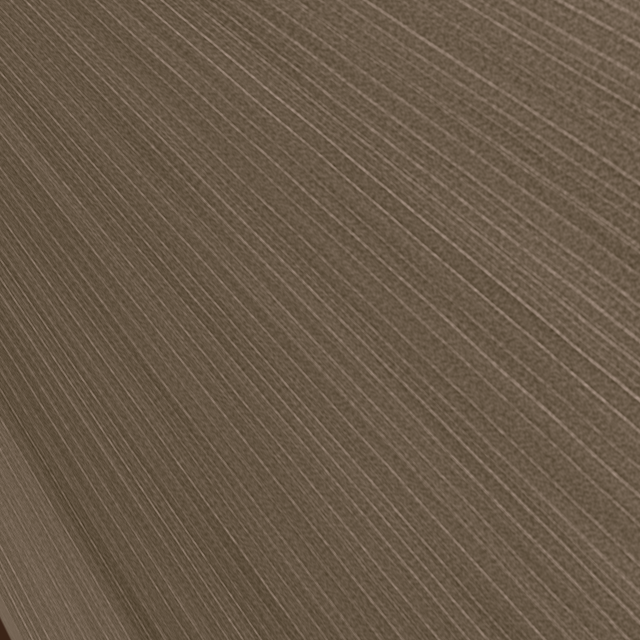
Give the GLSL for this texture, as a Shadertoy shader.

```glsl
const vec3 SHADE_BROWN = vec3(0.375, 0.317, 0.248);
const vec3 THREAD_BEIGE = vec3(0.53, 0.46, 0.40);
const vec3 CORNER_BROWN = vec3(0.23, 0.14, 0.09);
const vec2 VANISHING_POINT = vec2(-0.99, 2.04);
const float FOLD_SLOPE = 1.683;
const float HEM_SLOPE = 1.99;
const float CORNER_SLOPE = 2.025;

float hash(vec2 p) {
    vec3 q = fract(vec3(p.xyx) * 0.1031);
    q += dot(q, q.yzx + 33.33);
    return fract((q.x + q.y) * q.z);
}

float gradientDot(vec2 cell, vec2 offset) {
    float angle = 6.2832 * hash(cell);
    return dot(vec2(cos(angle), sin(angle)), offset);
}

// Gradient noise, roughly -0.7 to 0.7
float noise(vec2 p) {
    vec2 i = floor(p), f = fract(p);
    vec2 w = f * f * f * (f * (f * 6.0 - 15.0) + 10.0);
    float low = mix(gradientDot(i, f),
                    gradientDot(i + vec2(1, 0), f - vec2(1, 0)), w.x);
    float high = mix(gradientDot(i + vec2(0, 1), f - vec2(0, 1)),
                     gradientDot(i + vec2(1, 1), f - vec2(1, 1)), w.x);
    return mix(low, high, w.y);
}

// One jittered thread per unit of s: bright core between darker grooves
float threads(float s, float pixel, float halfWidth, float weakest, float seed) {
    float id = floor(s);
    float center = 0.5 + 0.36 * (hash(vec2(id, seed)) - 0.5);
    float strength = mix(weakest, 1.0, hash(vec2(id, seed + 7.0)));
    float d = abs(fract(s) - center);
    float blur = max(0.75 * pixel, halfWidth);
    float coverage = min(1.0, 1.5 * halfWidth / blur);
    float core = 1.0 - smoothstep(0.2 * blur, 1.5 * blur, d);
    float groove = 1.0 - smoothstep(blur, 3.2 * blur, d);
    return strength * coverage * (1.25 * core - 0.25 * groove);
}

float stepAA(float edge, float x, float pixel) {
    return smoothstep(edge - pixel, edge + pixel, x);
}

// Fine woven flecks, s across the threads and r along them
float weave(float s, float r) {
    float fleck = noise(vec2(s * 5.0 + r * 45.0, r * 130.0));
    float grain = noise(vec2(s * 8.0 - r * 30.0, r * 190.0) + 31.7);
    return fleck + 0.75 * grain;
}

void mainImage(out vec4 fragColor, in vec2 fragCoord) {
    vec2 uv = fragCoord / iResolution.xy;

    // Rays from the vanishing point: equal slope steps are equal thread steps
    vec2 ray = uv - VANISHING_POINT;
    float slope = -ray.y / ray.x;
    float along = length(ray);
    float pixel = fwidth(slope);
    float nearness = smoothstep(-0.1, 1.9, uv.x * 1.2 + uv.y * 0.7);

    // Threads with a slight waver
    float s = slope * 40.0 + 0.05 * noise(vec2(slope * 20.0, along * 9.0));
    float sPixel = pixel * 40.0;
    float bold = threads(s, sPixel, 0.085, 0.35, 1.0);
    float faint = threads(s * 2.3 + 0.4, sPixel * 2.3, 0.15, 0.0, 19.0);
    float beads = 0.95 + 0.7 * noise(vec2(floor(s) * 3.7, along * 75.0));

    // Cloth tone: light falloff, soft bands, weave and threads
    float tone = mix(-0.06, 0.34, nearness);
    tone += 0.16 * noise(vec2(s * 0.8, along * 1.5));
    tone += 0.22 * noise(vec2(s * 2.1, along * 3.0) + 8.3);
    tone += mix(0.36, 0.60, nearness) * weave(s, along);
    tone += bold * beads * mix(0.70, 0.98, nearness);
    tone += faint * beads * mix(0.34, 0.44, nearness);

    // Soft fold and the lighter panel beyond it
    float panel = smoothstep(FOLD_SLOPE - 0.008, FOLD_SLOPE + 0.025, slope);
    float foldShade = exp(-abs(slope - FOLD_SLOPE) * 20.0);
    tone += panel * 0.34 - foldShade * 0.18;

    // Pale hem
    float hem = stepAA(HEM_SLOPE, slope, pixel);
    tone = mix(tone, 0.66, hem * 0.7);

    vec3 color = mix(SHADE_BROWN, THREAD_BEIGE, tone);
    color = mix(color, CORNER_BROWN, stepAA(CORNER_SLOPE, slope, pixel));
    fragColor = vec4(clamp(color, 0.0, 1.0), 1.0);
}
```
